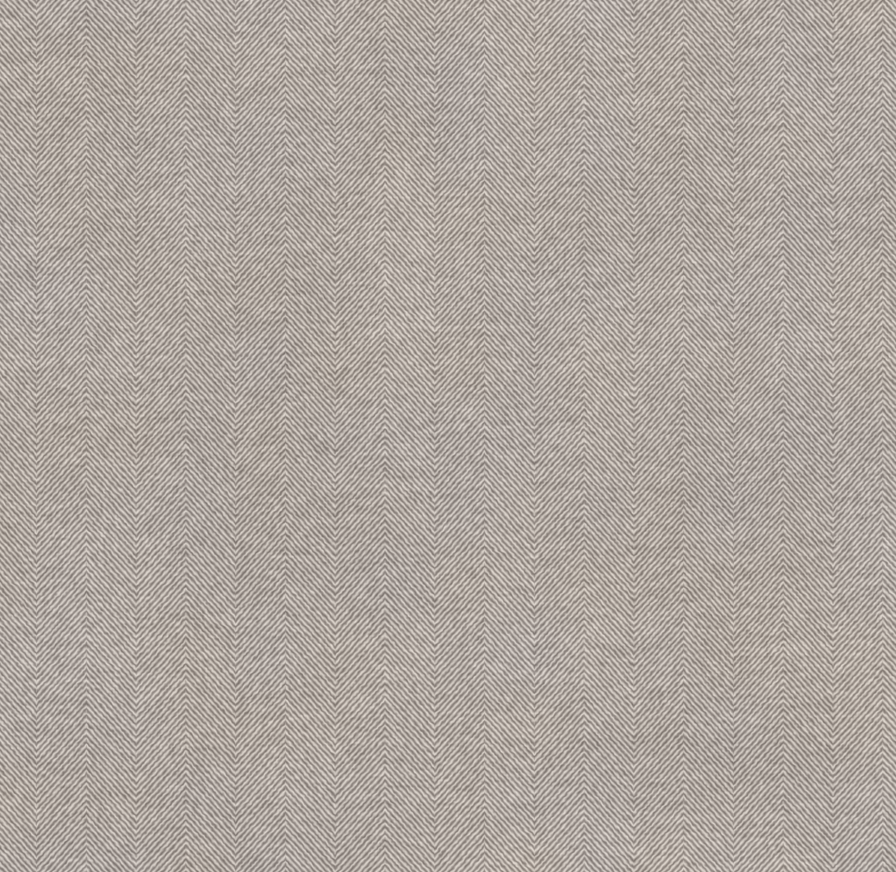
This texture is drawn by a WebGL 1 fragment shader. Its source:

```glsl
precision highp float;

uniform vec2 u_resolution;

// Layout, counted over the whole canvas
const float CHEVRONS = 9.0;       // peak-to-peak repeats across
const float PEAK_OFFSET = 0.867;  // position of the first peak, in repeats
const float ROWS = 134.0;         // yarn rows down
const float RISE = 8.4;           // rows climbed from valley to peak

// Yarn profile and wear
const float LIGHT_SHARE = 0.5;
const float EDGE_SOFTNESS = 0.25; // in rows
const float WOBBLE = 0.12;        // in rows
const float GRAIN = 0.095;
const float SLUB = 0.04;
const float MOTTLE = 0.020;
const float STRIPE_TINT = 0.008;

const vec2 STITCHES = vec2(300.0, 296.0);
const vec2 SLUB_CELLS = vec2(30.0, 296.0);
const vec2 MOTTLE_CELLS = vec2(9.0, 8.0);

const vec3 DARK_YARN = vec3(0.547, 0.512, 0.490);
const vec3 LIGHT_YARN = vec3(0.820, 0.790, 0.759);
const vec3 WARM_CAST = vec3(0.004, 0.001, -0.005);

float hash(vec2 cell) {
    vec3 p = fract(cell.xyx * vec3(0.1031, 0.1030, 0.0973));
    p += dot(p, p.yzx + 33.33);
    return fract((p.x + p.y) * p.z);
}

float noise(vec2 p) {
    vec2 cell = floor(p);
    vec2 f = fract(p);
    f = f * f * (3.0 - 2.0 * f);
    float low = mix(hash(cell), hash(cell + vec2(1.0, 0.0)), f.x);
    float high = mix(hash(cell + vec2(0.0, 1.0)), hash(cell + 1.0), f.x);
    return mix(low, high, f.y);
}

float signedNoise(vec2 p) {
    return 2.0 * noise(p) - 1.0;
}

// Light yarn coverage; row spacing is 1 and footprint is the pixel size in rows
float yarnCoverage(float row, float footprint) {
    float fromCentre = abs(fract(row) - 0.5);
    float edge = 0.5 * LIGHT_SHARE;
    float coverage = 1.0 - smoothstep(edge - EDGE_SOFTNESS, edge + EDGE_SOFTNESS, fromCentre);
    return mix(coverage, LIGHT_SHARE, smoothstep(0.5, 1.0, footprint));
}

void main() {
    vec2 uv = gl_FragCoord.xy / u_resolution;

    // Zigzag: 0 at the peaks, 1 at the valleys
    float repeat = uv.x * CHEVRONS - PEAK_OFFSET;
    float zigzag = 2.0 * abs(fract(repeat + 0.5) - 0.5);
    float stripe = floor(2.0 * repeat);

    // Diagonal rows with a slightly uneven path
    float wobble = WOBBLE * signedNoise(uv * STITCHES + 17.0);
    float row = uv.y * ROWS + zigzag * RISE + wobble;
    vec2 rowsPerPixel = vec2(2.0 * CHEVRONS * RISE, ROWS) / u_resolution;
    float light = yarnCoverage(row, length(rowsPerPixel));

    // Fibre grain, horizontal slubs and broad mottling
    float shade = GRAIN * 0.5 * signedNoise(uv * STITCHES + 71.0);
    shade += SLUB * 0.5 * signedNoise(uv * SLUB_CELLS + 131.0);
    shade += MOTTLE * 0.5 * signedNoise(uv * MOTTLE_CELLS + 5.0);
    shade += STRIPE_TINT * (hash(vec2(stripe + 40.0, 3.0)) - 0.5);

    vec3 colour = mix(DARK_YARN, LIGHT_YARN, light) + shade;
    colour += WARM_CAST * signedNoise(uv * MOTTLE_CELLS * 1.5 + 23.0);
    gl_FragColor = vec4(clamp(colour, 0.0, 1.0), 1.0);
}
```
